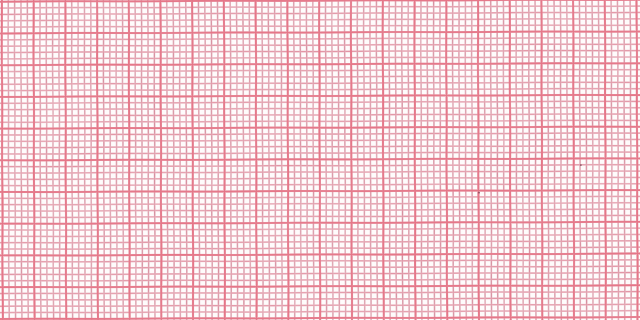
This pattern is drawn by a Shadertoy shader. Its source:

```glsl
float hash(vec2 p) {
    return fract(sin(dot(p, vec2(127.1, 311.7))) * 43758.5);
}

// Share of a filter footprint, centred at signed distance d, that a line covers
float lineCoverage(float d, float width, float footprint) {
    float lo = max(d - 0.5 * footprint, -0.5 * width);
    float hi = min(d + 0.5 * footprint, 0.5 * width);
    return max(hi - lo, 0.0) / footprint;
}

// Layered sines for uneven ink, from -1 to 1
float inkDrift(vec2 p) {
    return 0.5 * sin(p.x * 9.0 + 3.0 * sin(p.y * 7.0))
         + 0.3 * sin(p.y * 23.0 - p.x * 17.0)
         + 0.2 * sin(p.x * 71.0 + p.y * 53.0);
}

void mainImage(out vec4 fragColor, in vec2 fragCoord) {
    vec2 p = fragCoord / iResolution.y;
    float footprint = max(1.0 / iResolution.y, 0.0036);

    // Slightly turned sheet with a faint waver in the ruling
    vec2 sheet = p - vec2(0.999, 0.502);
    sheet += 0.003 * vec2(sheet.y, -sheet.x);
    sheet += 0.0005 * sin(sheet.yx * vec2(19.0, 13.0) + sheet * 5.0);

    // Five fine divisions to each heavy one
    float heavyPitch = 0.0992, finePitch = heavyPitch / 5.0;
    vec2 fineIndex = round(sheet / finePitch);
    vec2 fineOffset = sheet - fineIndex * finePitch;
    vec2 heavyOffset = sheet - round(sheet / heavyPitch) * heavyPitch;

    // Line strength varies by line and by short segment
    vec2 cell = floor(sheet / finePitch);
    float drift = inkDrift(p);
    float acrossInk = 0.88 + 0.12 * hash(vec2(fineIndex.y, 4.0))
                    + 0.10 * (hash(vec2(cell.x, fineIndex.y)) - 0.5) + 0.05 * drift;
    float uprightInk = 0.86 + 0.12 * hash(vec2(fineIndex.x, 9.0))
                     + 0.16 * (hash(vec2(fineIndex.x, cell.y)) - 0.5) + 0.05 * drift;
    uprightInk *= 0.88 + 0.12 * smoothstep(0.002, 0.006, abs(fineOffset.y));

    float fineAcross = lineCoverage(fineOffset.y, 0.0047, footprint) * acrossInk;
    float fineUpright = lineCoverage(fineOffset.x, 0.0045, footprint) * uprightInk;
    float heavy = max(lineCoverage(heavyOffset.x, 0.0062, footprint),
                      lineCoverage(heavyOffset.y, 0.0060, footprint));

    // Paper, then fine ruling, then heavy ruling
    vec3 color = vec3(1.0, 0.99, 0.99) - 0.006 * hash(floor(p * 256.0));
    color = mix(color, vec3(0.85, 0.58, 0.64), fineUpright);
    color = mix(color, vec3(0.89, 0.60, 0.66), fineAcross * (1.0 - 0.5 * fineUpright));
    color = mix(color, vec3(0.90, 0.46, 0.53), heavy * (0.93 + 0.07 * drift));

    // Tiny dark specks
    for (int i = 0; i < 2; i++) {
        vec2 center = vec2(1.497, 0.398) + float(i) * vec2(0.318, 0.086);
        float speck = 1.0 - smoothstep(0.001, 0.001 + footprint, length(p - center));
        color = mix(color, vec3(0.45, 0.25, 0.32), 0.7 * speck);
    }

    fragColor = vec4(color, 1.0);
}
```
